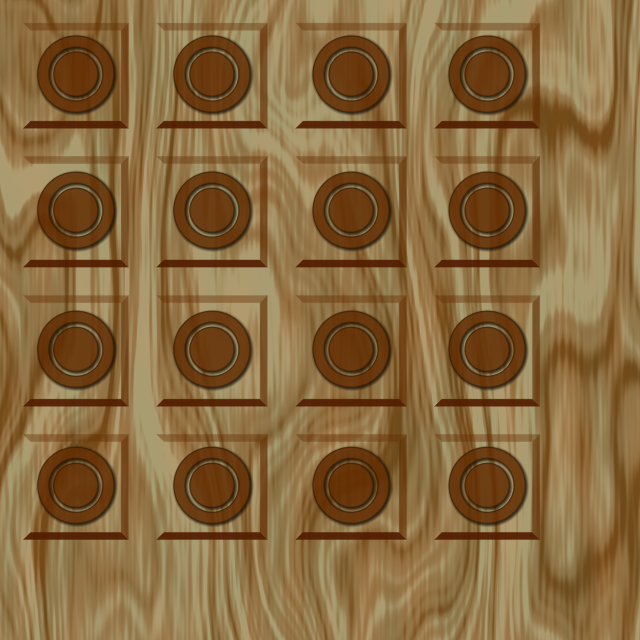
This pattern is drawn by a Shadertoy shader. Its source:

```glsl
const vec3 DARK_GRAIN = vec3(0.45, 0.29, 0.10);
const vec3 MID_GRAIN = vec3(0.58, 0.46, 0.28);
const vec3 PALE_GRAIN = vec3(0.67, 0.61, 0.44);
const vec3 STAIN = vec3(0.38, 0.17, 0.0);
const vec3 DEEP_STAIN = vec3(0.32, 0.11, 0.0);
const vec3 SHADOW = vec3(0.08, 0.05, 0.01);

vec2 gradientAt(vec2 cell) {
    float h = fract(sin(dot(cell, vec2(127.1, 311.7))) * 43758.5);
    return vec2(cos(h * 6.2832), sin(h * 6.2832));
}

float gradientNoise(vec2 p) {
    vec2 i = floor(p), f = fract(p);
    vec2 u = f * f * f * (f * (f * 6.0 - 15.0) + 10.0);
    float a = dot(gradientAt(i), f);
    float b = dot(gradientAt(i + vec2(1, 0)), f - vec2(1, 0));
    float c = dot(gradientAt(i + vec2(0, 1)), f - vec2(0, 1));
    float d = dot(gradientAt(i + vec2(1, 1)), f - vec2(1, 1));
    return mix(mix(a, b, u.x), mix(c, d, u.x), u.y);
}

// Upright grain: growth bands bent by slow noise, then fine fibres
vec3 wood(vec2 p) {
    float growth = p.x * 9.0 + 2.2 * gradientNoise(p * vec2(4.5, 1.6) + 3.0)
                 + 0.4 * gradientNoise(p * vec2(14.0, 4.0) + 17.0);
    float band = gradientNoise(vec2(growth * 3.0, p.y * 1.5 + 5.0));
    float streak = gradientNoise(vec2(growth * 9.0, p.y * 2.5 + 31.0));
    float fibre = gradientNoise(p * vec2(170.0, 11.0) + 9.0);
    float tone = 0.53 + 0.8 * band + 0.5 * streak + 0.3 * fibre;
    vec3 color = mix(DARK_GRAIN, MID_GRAIN, smoothstep(0.0, 0.48, tone));
    color = mix(color, PALE_GRAIN, smoothstep(0.45, 0.82, tone));
    float blush = gradientNoise(p * vec2(22.0, 5.0) + 51.0);
    return color + blush * vec3(0.05, -0.01, -0.02);
}

float coverage(float dist, float aa) {
    return 1.0 - smoothstep(-aa, aa, dist);
}

// Ring and central disc as one raised shape
float rosette(vec2 p) {
    float r = length(p);
    return min(abs(r - 0.0508) - 0.0092, r - 0.0350);
}

// Mitred frame, with the left side left bare
vec3 addFrame(vec3 color, vec2 p, vec2 halfSize, float width, float aa) {
    vec2 inset = halfSize - abs(p);
    float edge = min(inset.x, inset.y);
    float frame = coverage(-edge, aa) * coverage(edge - width, aa);
    float level = coverage(inset.y - inset.x, aa);
    float right = frame * (1.0 - level) * step(0.0, p.x);
    float top = frame * level * step(0.0, p.y);
    float bottom = frame * level * step(p.y, 0.0);
    color = mix(color, STAIN, 0.40 * top + 0.65 * right);
    return mix(color, DEEP_STAIN, 0.92 * bottom);
}

// Stained body over its shadow, with a darkened rim
vec3 addRosette(vec3 color, vec3 grain, vec2 p, vec2 shadowShift, float aa) {
    float shade = 1.0 - smoothstep(-0.002, 0.005, rosette(p - shadowShift));
    color = mix(color, SHADOW, 0.75 * shade);
    float dist = rosette(p);
    vec3 body = mix(grain, STAIN, 0.83);
    body = mix(body, SHADOW, 0.6 * smoothstep(-0.0030, 0.0005, dist));
    return mix(color, body, coverage(dist, aa));
}

void mainImage(out vec4 fragColor, in vec2 fragCoord) {
    vec2 p = fragCoord / iResolution.xy;
    float aa = 0.8 / iResolution.y;

    // Four by four panels, mirrored about the block centre
    vec2 q = p - vec2(0.4398, 0.5630);
    vec2 outer = step(0.215, abs(q));
    vec2 local = q - sign(q) * (0.1087 + 0.2126 * outer);
    vec2 halfSize = mix(vec2(0.0868), vec2(0.0824), outer);

    vec3 grain = wood(p);
    vec3 color = addFrame(grain, local + vec2(0.0, 0.0026), halfSize, 0.0117, aa);
    color = addRosette(color, grain, local, vec2(0.0018, -0.0018), aa);
    fragColor = vec4(color, 1.0);
}
```
